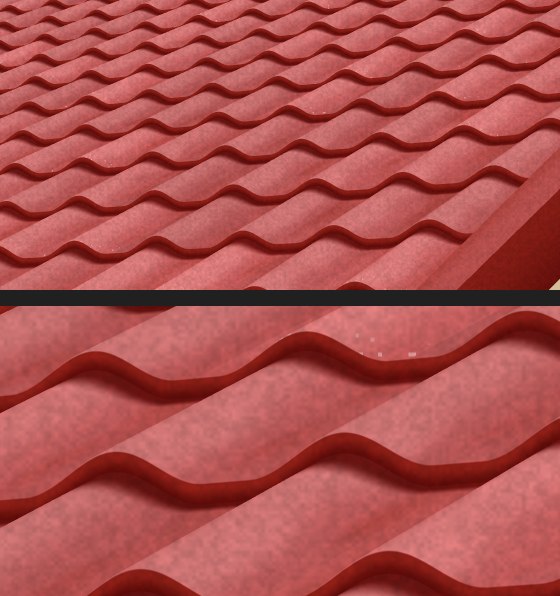
Top, the full canvas; bottom, a detail of the centre.
Write a WebGL 2 fragment shader that draws this texture.

```glsl
#version 300 es
precision highp float;
// A roof of red pantiles seen in perspective, closed by a sloping verge board.
// Each view ray is traced through a height field of round humps (across u) and
// overlapping courses (along v); the drop at each course shows as a dark lip.
uniform vec2 u_resolution;
out vec4 outColor;

const float PI = 3.14159265;
// Roof plane (u = tile column, v = course) to canvas, in units of its height
const mat3 ROOF = mat3(0.2775, 0.013, -0.024,
                       0.3165, 0.201, 0.065,
                       0.5375, 0.1075, 1.0);
const float HUMP_HEIGHT = 0.052;
const float HUMP_HALF = 0.40;      // half width of a hump, in columns
const float LIP = 0.029;           // thickness of a tile edge
const int STEPS = 28;
const int REFINE = 7;
const int SAMPLES = 2;             // antialiasing grid per side
const float GRAIN = 0.11;
const float TINT = 0.05;           // brightness change between tiles

const vec3 LIGHT = vec3(0.82, 0.46, 0.46);
const vec3 CLAY = vec3(0.74, 0.35, 0.35);
const vec3 DULL = vec3(0.67, 0.26, 0.24);
const vec3 SHADE = vec3(0.51, 0.11, 0.08);
const vec3 DEEP = vec3(0.37, 0.045, 0.035);
const vec3 WORN = vec3(0.90, 0.72, 0.72);
const vec3 GROUND = vec3(0.83, 0.74, 0.60);

float hash(vec2 p) {
    return fract(sin(dot(p, vec2(127.1, 311.7))) * 43758.5453);
}

float noise(vec2 p) {
    vec2 i = floor(p), f = fract(p);
    f = f * f * (3.0 - 2.0 * f);
    return mix(mix(hash(i), hash(i + vec2(1, 0)), f.x),
               mix(hash(i + vec2(0, 1)), hash(i + vec2(1, 1)), f.x), f.y);
}

// Rounded hump centred on every whole column, with a flat valley between
float hump(float u) {
    float d = abs(fract(u + 0.5) - 0.5);
    return 0.5 + 0.5 * cos(PI * min(d / HUMP_HALF, 1.0));
}

float roofHeight(vec2 uv) {
    return HUMP_HEIGHT * hump(uv.x) + LIP * (1.0 - fract(uv.y));
}

// Roof coordinates of the point at height z on the view ray (q, up)
vec2 rayPoint(vec3 q, vec3 up, float z) {
    return q.xy * (1.0 + z * up.z) / q.z - z * up.xy;
}

vec3 tileColor(vec2 p) {
    // Trace downwards, then bisect the crossing
    mat3 toRoof = inverse(ROOF);
    vec3 q = toRoof * vec3(p, 1.0), up = toRoof[1];
    float top = HUMP_HEIGHT + LIP, high = top, low = top;
    for (int i = 1; i <= STEPS; i++) {
        low = top * (1.0 - float(i) / float(STEPS));
        if (roofHeight(rayPoint(q, up, low)) >= low) break;
        high = low;
    }
    for (int i = 0; i < REFINE; i++) {
        float z = 0.5 * (high + low);
        if (roofHeight(rayPoint(q, up, z)) >= z) low = z; else high = z;
    }
    vec2 uv = rayPoint(q, up, low);
    float along = fract(uv.y);
    float crest = hump(uv.x);
    float slope = (hump(uv.x + 0.01) - hump(uv.x - 0.01)) / 0.02;
    float tile = hash(floor(uv + vec2(0.5, 0.0)));

    // Lit upper surface, with the shadow below the next course
    float lit = 0.32 + 0.55 * crest - 0.05 * slope - 0.15 * along;
    lit += 0.25 * (noise(uv * vec2(5.0, 3.0)) - 0.5);
    vec3 col = mix(DULL, CLAY, smoothstep(0.0, 0.4, lit));
    col = mix(col, LIGHT, smoothstep(0.4, 0.9, lit));
    float reach = mix(0.09, 0.19, crest);
    col = mix(col, DEEP, 0.92 * smoothstep(1.0 - reach, 1.0 - 0.25 * reach, along));
    col *= 1.0 + TINT * (tile - 0.5) * 2.0;

    // Pale worn specks near the front edge of some tiles
    float speck = step(0.95, hash(floor(p * 230.0)));
    col = mix(col, WORN, 0.6 * speck * step(0.72, tile) * (1.0 - smoothstep(0.04, 0.2, along)));

    // Front face of the lip, where the ray lands below the tile top
    float gap = roofHeight(uv) - low;
    vec3 face = mix(SHADE * 1.06, DEEP, smoothstep(0.2, 1.0, gap / LIP));
    return mix(col, face, smoothstep(0.0006, 0.003, gap));
}

// Signed distance to the line a-b, positive on its right
float rightOf(vec2 p, vec2 a, vec2 b) {
    vec2 d = normalize(b - a);
    return dot(p - a, vec2(d.y, -d.x));
}

vec3 scene(vec2 p) {
    float verge = rightOf(p, vec2(1.433, 0.0), vec2(1.92, 0.482));
    float board = rightOf(p, vec2(1.575, 0.0), vec2(1.92, 0.338));
    float corner = rightOf(p, vec2(1.893, 0.0), vec2(1.92, 0.027));
    vec3 col = tileColor(p);
    vec3 cap = mix(DULL, CLAY, 0.5 * smoothstep(0.0, 0.05, verge));
    col = mix(col, cap, step(0.0, verge));
    col = mix(col, mix(SHADE, DEEP, smoothstep(0.0, 0.3, board)), step(0.0, board));
    col *= 1.0 + GRAIN * (noise(p * 240.0) + noise(p * 110.0) - 1.0);
    return mix(col, GROUND, step(0.0, corner));
}

void main() {
    vec3 sum = vec3(0.0);
    for (int i = 0; i < SAMPLES * SAMPLES; i++) {
        vec2 offset = (vec2(i % SAMPLES, i / SAMPLES) + 0.5) / float(SAMPLES) - 0.5;
        sum += scene((gl_FragCoord.xy + offset) / u_resolution.y);
    }
    outColor = vec4(sum / float(SAMPLES * SAMPLES), 1.0);
}
```
